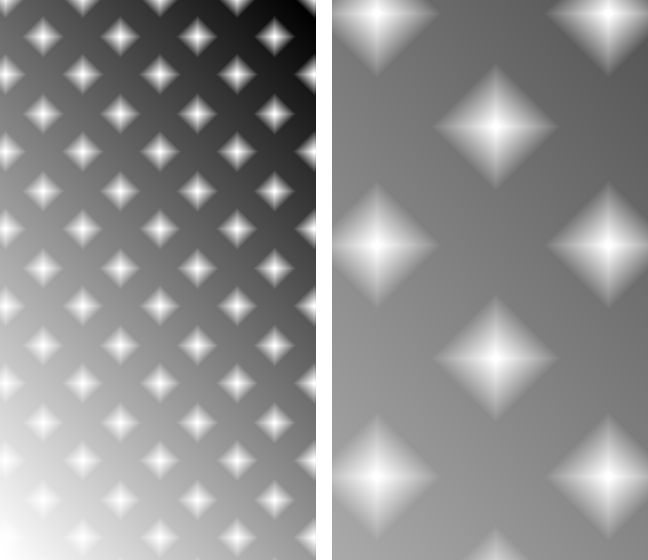
Left: the whole. Right: its middle third, enlarged.
Reproduce this pattern procedurally as a WebGL 2 fragment shader.

```glsl
#version 300 es
precision highp float;
// Soft white pyramids on a staggered square lattice over a diagonal grey ramp.
// Two offset grids are folded with fract; the L1 distance to each cell centre
// gives the linear falloff with its ridges along both axes.

uniform vec2 u_resolution;
out vec4 fragColor;

// White coverage of a grid of diamonds, one centred on the given point.
float diamondGrid(vec2 p, vec2 centre) {
  vec2 cell = abs(fract((p - centre) / 0.2443 + 0.5) - 0.5);
  float distanceL1 = cell.x + cell.y;
  return clamp((0.282 - distanceL1) / 0.265, 0.0, 1.0);
}

void main() {
  vec2 uv = gl_FragCoord.xy / u_resolution;
  vec2 p = gl_FragCoord.xy / u_resolution.x; // canvas width is 1

  // White at the lower left, black at the upper right.
  float ramp = clamp(1.01 - 0.41 * uv.x - 0.62 * uv.y, 0.0, 1.0);

  // The second grid sits slightly off the exact half step.
  float glow = max(diamondGrid(p, vec2(0.3806, 0.9229)),
                   diamondGrid(p, vec2(0.5062, 1.0479)));

  fragColor = vec4(vec3(mix(ramp, 1.0, glow)), 1.0);
}
```
